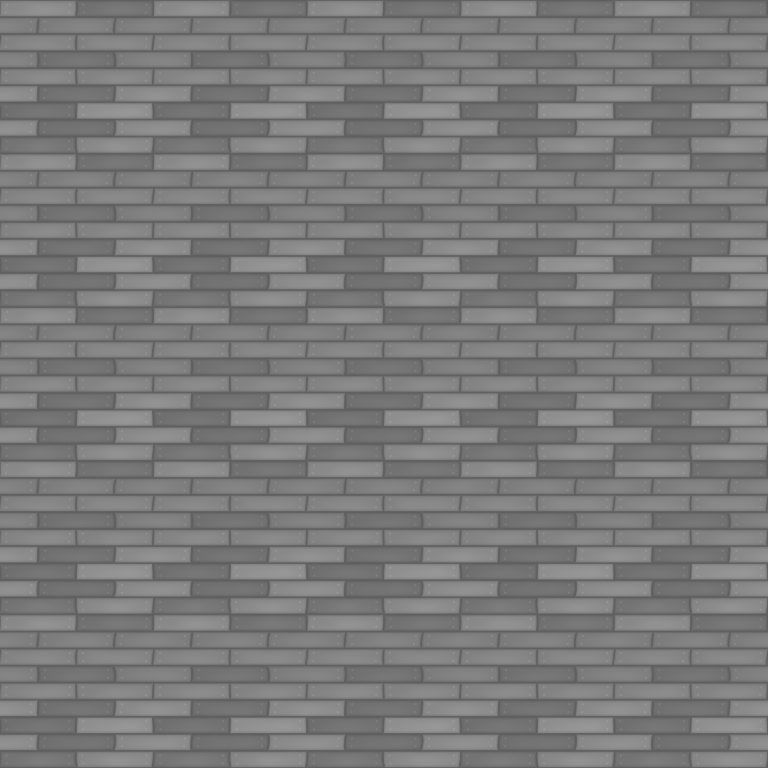
This texture is drawn by a three.js fragment shader. Its source:

```glsl
// Grey nailed planks in staggered rows, with a light and dark pattern every nine rows.
#define PLANKS 10.0
#define ROWS 45.0
#define CYCLE 9.0
#define ASPECT 4.5
#define SEAM_WIDTH 0.035
#define SEAM_GREY 0.37
#define EDGE_SOFTNESS 0.20
#define EDGE_SHADE 0.88
#define JOINT_SLANT 0.032
#define NAIL_RADIUS 0.065
#define NAIL_LIGHT 0.045
#define GRAIN 0.035

varying vec2 vUv;

float hash(vec2 p) {
  vec3 q = fract(vec3(p.xyx) * 0.1031);
  q += dot(q, q.yzx + 33.33);
  return fract((q.x + q.y) * q.z);
}

// Value noise that wraps after the given period.
float wrapNoise(vec2 p, vec2 period) {
  vec2 i = floor(p), f = fract(p);
  f = f * f * (3.0 - 2.0 * f);
  float a = hash(mod(i, period));
  float b = hash(mod(i + vec2(1.0, 0.0), period));
  float c = hash(mod(i + vec2(0.0, 1.0), period));
  float d = hash(mod(i + vec2(1.0, 1.0), period));
  return mix(mix(a, b, f.x), mix(c, d, f.x), f.y);
}

// Mean grey of a row, and how much its second plank outshines its first.
vec2 rowTone(float row) {
  if (row < 0.5) return vec2(0.490, -0.09);
  if (row < 1.5) return vec2(0.490, 0.00);
  if (row < 2.5) return vec2(0.515, 0.00);
  if (row < 3.5) return vec2(0.465, 0.05);
  if (row < 4.5) return vec2(0.515, 0.00);
  if (row < 5.5) return vec2(0.490, 0.10);
  if (row < 6.5) return vec2(0.500, 0.12);
  if (row < 7.5) return vec2(0.485, 0.10);
  return vec2(0.495, 0.08);
}

void main() {
  // Rows count down from the top; odd rows shift by half a plank.
  vec2 grid = vec2(vUv.x * PLANKS, (1.0 - vUv.y) * ROWS);
  float row = mod(floor(grid.y), CYCLE);
  float v = fract(grid.y);
  float x = grid.x - 0.5 * mod(row, 2.0) + 0.006;

  // Slightly slanted and bowed joints.
  float joint = mod(floor(x + 0.5), 2.0);
  float lean = hash(vec2(joint + 3.0, row + 7.0)) - 0.5;
  float bow = hash(vec2(joint + 11.0, row + 2.0)) - 0.5;
  x += JOINT_SLANT * (lean * (v - 0.5) * 1.6 + bow * (4.0 * v * (1.0 - v) - 0.5));
  float u = fract(x);
  float second = mod(floor(x), 2.0);

  // Plank tone with a soft glow low in the middle and faint grain.
  vec2 tone = rowTone(row);
  float grey = tone.x + tone.y * (second - 0.5);
  vec2 fromGlow = vec2(u - 0.58, v - 0.62);
  float glow = exp(-dot(fromGlow * fromGlow, vec2(6.0, 5.0)));
  float grain = wrapNoise(grid * vec2(4.0, 2.0), vec2(8.0, 2.0 * CYCLE)) - 0.5;
  grey *= 0.975 + 0.085 * glow + GRAIN * grain;

  // Worn edges darken toward the seams.
  vec2 edge = vec2(min(u, 1.0 - u) * ASPECT, min(v, 1.0 - v));
  float nearest = min(edge.x, edge.y);
  grey *= mix(EDGE_SHADE, 1.0, smoothstep(0.0, EDGE_SOFTNESS, nearest));

  // Two pale nails at each end.
  float skew = 0.06 * (hash(vec2(row, second + step(0.5, u) * 2.0)) - 0.5);
  vec2 nail = vec2(edge.x - 0.40 - skew * sign(v - 0.5), abs(v - 0.5) - 0.23);
  float nailMask = 1.0 - smoothstep(NAIL_RADIUS * 0.4, NAIL_RADIUS * 1.5, length(nail));
  grey += NAIL_LIGHT * nailMask;

  // Thin dark seams.
  float seam = 1.0 - smoothstep(SEAM_WIDTH * 0.4, SEAM_WIDTH * 2.4, nearest);
  grey = mix(grey, SEAM_GREY, seam * 0.85);

  gl_FragColor = vec4(vec3(grey), 1.0);
}
```
